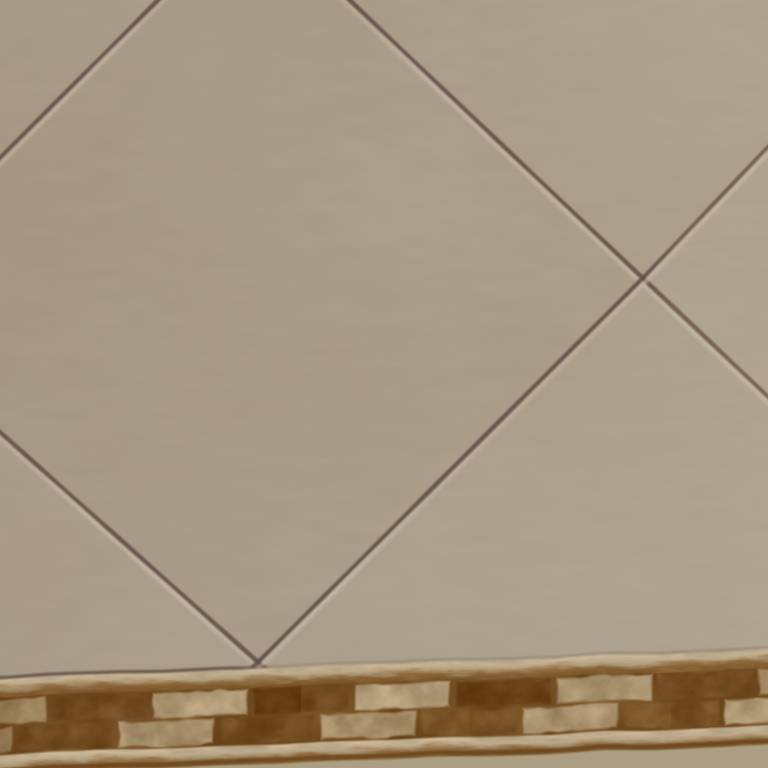
Write a Shadertoy shader that draws this texture.

```glsl
// Large beige wall tiles laid on the diagonal above a sloping mosaic border.
// The tiles are a skewed lattice with shaded grout; the border is a stack of
// bands below a slanted edge, holding two rows of alternating light and brown bricks.

#define TILE_CORNER vec2(0.336, 0.138)
#define TILE_SIDE_A vec2(0.501, 0.500)
#define TILE_SIDE_B vec2(-0.525, 0.468)
#define LATTICE_SKEW 0.030
#define LATTICE_BEND 0.025
#define GROUT_WIDTH 0.0056
#define BORDER_LEFT 0.119
#define BORDER_SLOPE 0.037
#define BRICK_SIZE vec2(0.1315, 0.0370)
#define MOSAIC_TOP 0.026
#define MOSAIC_END 0.101
#define SOFTNESS 0.0024

const vec3 TILE_COLOR  = vec3(0.670, 0.620, 0.547);
const vec3 GROUT_COLOR = vec3(0.370, 0.295, 0.270);
const vec3 LIGHT_COLOR = vec3(0.770, 0.725, 0.655);
const vec3 CREAM       = vec3(0.760, 0.690, 0.570);
const vec3 TAN         = vec3(0.600, 0.495, 0.340);
const vec3 OCHRE       = vec3(0.490, 0.345, 0.165);
const vec3 BROWN       = vec3(0.370, 0.215, 0.060);

float hash(vec2 p) {
    return fract(sin(dot(p, vec2(127.1, 311.7))) * 43758.5453);
}

float noise(vec2 p) {
    vec2 i = floor(p), f = fract(p);
    f = f * f * (3.0 - 2.0 * f);
    return mix(mix(hash(i), hash(i + vec2(1, 0)), f.x),
               mix(hash(i + vec2(0, 1)), hash(i + vec2(1, 1)), f.x), f.y);
}

float fbm(vec2 p) {
    float sum = 0.0, amp = 0.5;
    for (int k = 0; k < 4; k++) {
        sum += amp * noise(p);
        p = p * 2.03 + 7.1;
        amp *= 0.5;
    }
    return sum;
}

float cross2(vec2 a, vec2 b) { return a.x * b.y - a.y * b.x; }

// Soft stripe of the given half width around d = 0
float stripe(float d, float halfWidth, float blur) {
    return 1.0 - smoothstep(halfWidth - blur, halfWidth + blur, abs(d));
}

// One family of joints: a dark groove with a lit lip on its lower side
vec3 drawJoint(vec3 color, float d, vec2 edgeId, vec2 p, float blur) {
    float wear = hash(edgeId + 3.7);
    float faded = smoothstep(0.83, 0.90, p.x);
    float halfWidth = GROUT_WIDTH * (0.42 + 0.10 * wear + 0.16 * (noise(p * 14.0) - 0.5));
    vec3 groove = mix(GROUT_COLOR, TAN, 0.12 * wear + 0.25 * faded);
    float lip = stripe(d + GROUT_WIDTH * 1.05, GROUT_WIDTH * 0.5, blur * 1.4);
    color = mix(color, LIGHT_COLOR, lip * (0.40 + 0.45 * noise(p * 9.0)));
    return mix(color, groove, 0.88 * stripe(d, halfWidth, blur));
}

vec3 wallTiles(vec2 p, float blur) {
    vec2 d = p - TILE_CORNER;
    float area = cross2(TILE_SIDE_A, TILE_SIDE_B);
    vec2 cell = vec2(cross2(d, TILE_SIDE_B), cross2(TILE_SIDE_A, d)) / area;
    // Slight perspective: joints fan out and bend at the right
    cell -= vec2(LATTICE_SKEW * cell.x * cell.y, LATTICE_BEND * max(cell.x - 1.0, 0.0));
    vec2 id = floor(cell), line = round(cell);
    vec2 dist = (cell - line) * area / vec2(length(TILE_SIDE_B), length(TILE_SIDE_A));

    // Glaze: tone per tile, broad light falloff, fine horizontal grain
    vec3 color = TILE_COLOR + 0.014 * (hash(id) - 0.5);
    color += vec3(0.030, 0.034, 0.038) * (p.x - 0.5);
    color += 0.020 * (fbm(p * vec2(22.0, 70.0)) - 0.47);
    color += vec3(0.020, 0.026, 0.042) * (fbm(p * 4.0 + 20.0) - 0.47);

    color = drawJoint(color, dist.x, vec2(line.x, id.y), p, blur);
    return drawJoint(color, dist.y, vec2(id.x, line.y) + 40.0, p, blur);
}

// q.x runs along the border, q.y is depth below the top of the mosaic
vec3 mosaic(vec2 q, float blur) {
    float row = floor(q.y / BRICK_SIZE.y);
    float x = (q.x - 0.195 + 0.044 * row) / BRICK_SIZE.x;
    vec2 id = vec2(floor(x), row);
    vec2 local = vec2(fract(x), fract(q.y / BRICK_SIZE.y));
    vec2 inset = min(local, 1.0 - local) * BRICK_SIZE;
    float isLight = 1.0 - mod(id.x, 2.0);
    float stain = fbm(q * 40.0) - 0.47;
    float chip = hash(vec2(floor(x * 2.0), row + 5.0));

    vec3 pale = mix(TAN, CREAM, 0.55 * hash(id + 2.0));
    vec3 dark = mix(BROWN, OCHRE, chip) + 0.18 * stain;
    vec3 ground = mix(BROWN, OCHRE, 0.2 + 0.8 * noise(q * 25.0));
    float ragged = 0.004 * (noise(q * 70.0) - 0.5);
    float edge = min(inset.x - 0.002, inset.y) + ragged;
    float cover = smoothstep(0.002 - blur, 0.003 + blur, edge);
    return mix(ground, mix(dark, pale + 0.26 * stain, isLight), cover);
}

void mainImage(out vec4 fragColor, in vec2 fragCoord) {
    vec2 p = fragCoord / iResolution.y;
    float blur = max(SOFTNESS, 0.75 / iResolution.y);
    float wobble = 0.003 * (noise(vec2(p.x * 14.0, 3.0)) - 0.5);
    float depth = BORDER_LEFT + BORDER_SLOPE * p.x + wobble - p.y;
    vec3 color = wallTiles(p, blur);

    // Moulding rails, shaded from cream to ochre across their thickness
    float rough = fbm(p * vec2(30.0, 110.0)) - 0.47;
    float shade = depth < 0.06 ? depth / 0.024 : (depth - MOSAIC_END) / 0.022;
    vec3 rail = mix(CREAM, OCHRE, smoothstep(0.25, 1.0, shade + rough * 0.9)) + 0.20 * rough;
    color = mix(color, rail, smoothstep(-blur, blur, depth));
    float gap = 1.0 - 0.7 * smoothstep(0.30, 0.36, p.x);
    color = mix(color, GROUT_COLOR, 0.8 * gap * stripe(depth, 0.0022, blur));

    // Mosaic between the rails, then the plain wall underneath
    float inMosaic = smoothstep(-blur, blur, min(depth - MOSAIC_TOP, MOSAIC_END - depth));
    color = mix(color, mosaic(vec2(p.x, depth - MOSAIC_TOP), blur), inMosaic);
    color = mix(color, BROWN + 0.05, 0.8 * stripe(depth - 0.121, 0.0025, blur));
    color = mix(color, vec3(0.67, 0.62, 0.51), smoothstep(-blur, blur, depth - 0.126));
    fragColor = vec4(clamp(color, 0.0, 1.0), 1.0);
}
```
